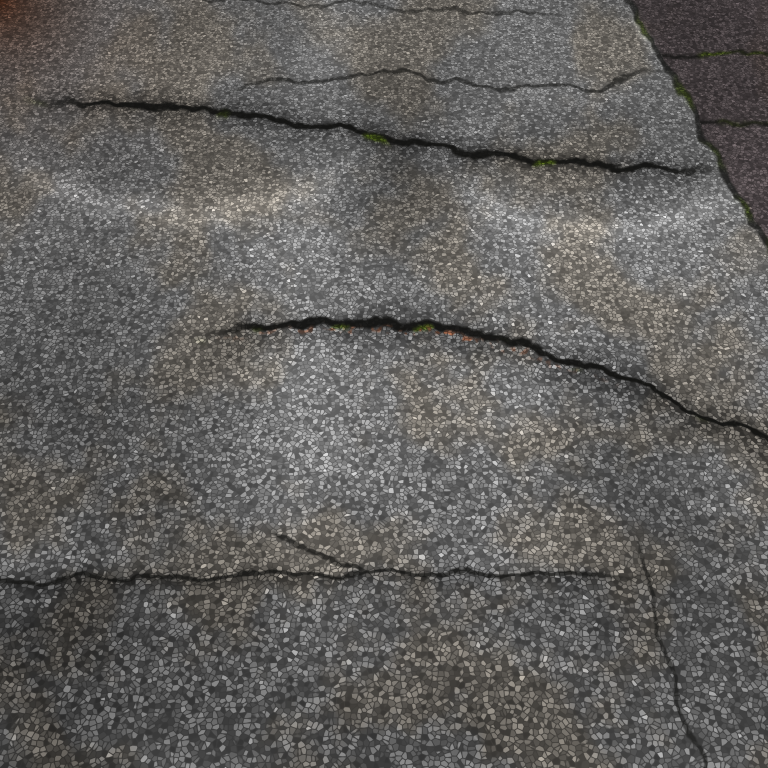
Reproduce this texture procedurally as a Shadertoy shader.

```glsl
// Worn asphalt seen in perspective: cellular gravel shrinks with distance,
// gradient noise stains the surface, and warped curves form cracks, moss
// seams, pale tide marks and a darker slab beyond the far right edge.

#define BASE_TONE 0.425
#define GRAIN_CELLS 135.0
#define GRAIN_CONTRAST 0.62
#define HORIZON 2.2
#define STAIN_AMOUNT 0.10
#define CRACK_WARP 0.016
#define CRACK_COLOR vec3(0.07, 0.07, 0.065)
#define MOSS_COLOR vec3(0.27, 0.34, 0.09)
#define RUST_COLOR vec3(0.50, 0.31, 0.22)
#define SLAB_TINT vec3(0.66, 0.60, 0.61)

const float PI = 3.14159;

vec2 hash2(vec2 p) {
    vec3 q = fract(p.xyx * vec3(0.1031, 0.1030, 0.0973));
    q += dot(q, q.yzx + 33.33);
    return fract((q.xx + q.yz) * q.zy);
}

float cornerSlope(vec2 cell, vec2 corner, vec2 f) {
    return dot(hash2(cell + corner) * 2.0 - 1.0, f - corner);
}

float gradientNoise(vec2 p) {
    vec2 i = floor(p), f = p - i;
    vec2 u = f * f * f * (f * (f * 6.0 - 15.0) + 10.0);
    float low = mix(cornerSlope(i, vec2(0, 0), f), cornerSlope(i, vec2(1, 0), f), u.x);
    float high = mix(cornerSlope(i, vec2(0, 1), f), cornerSlope(i, vec2(1, 1), f), u.x);
    return mix(low, high, u.y);
}

float fbm(vec2 p) {
    float sum = 0.0, amp = 1.0;
    for (int i = 0; i < 4; i++) {
        sum += amp * gradientNoise(p);
        p = p * 2.03 + 17.3;
        amp *= 0.55;
    }
    return sum;
}

// Gravel: random stone tones, dark gaps and a few bright chips
float gravel(vec2 uv) {
    vec2 road = vec2((uv.x - 0.5) * HORIZON, HORIZON * HORIZON) / (HORIZON - uv.y);
    vec2 p = road * GRAIN_CELLS + 300.0;
    vec2 cell = floor(p), id = vec2(0.0);
    float nearest = 9.0, second = 9.0;
    for (int y = -1; y <= 1; y++)
    for (int x = -1; x <= 1; x++) {
        vec2 c = cell + vec2(x, y);
        float d = length(c + hash2(c) - p);
        if (d < nearest) { second = nearest; nearest = d; id = hash2(c + 71.0); }
        else second = min(second, d);
    }
    float stone = id.x - 0.45 + 0.5 * smoothstep(0.93, 1.0, id.y);
    return mix(-0.36, stone, smoothstep(0.0, 0.3, second - nearest));
}

// Curve from a to b: signed offset, position along it, tapered strength
vec3 crackCurve(vec2 p, vec2 a, vec2 b, float bow, float swing) {
    vec2 dir = normalize(b - a), r = p - a;
    float t = dot(r, dir) / length(b - a);
    float off = dot(r, vec2(-dir.y, dir.x)) - bow * sin(PI * t) - swing * sin(2.0 * PI * t);
    float taper = smoothstep(0.0, 0.12, t) * (1.0 - smoothstep(0.88, 1.0, t));
    return vec3(off, t, taper);
}

float line(vec3 curve, float width) {
    return curve.z * (1.0 - smoothstep(width * 0.35, width + 0.001, abs(curve.x)));
}

float bump(float x, float center, float width) {
    float d = (x - center) / width;
    return exp(-d * d);
}

// Pale lower rim of a dried puddle with a darker inside
float tideMark(vec2 p, vec2 center, vec2 radius) {
    vec2 e = (p - center) / radius;
    float r = length(e), lower = smoothstep(-0.1, 0.7, -e.y);
    return 0.10 * lower * bump(r, 1.0, 0.13) - 0.05 * (1.0 - smoothstep(0.6, 1.0, r));
}

void mainImage(out vec4 fragColor, in vec2 fragCoord) {
    vec2 uv = fragCoord / iResolution.xy;
    vec2 warp = vec2(fbm(uv * 14.0), fbm(uv * 14.0 + 40.0));
    vec2 p = uv + CRACK_WARP * warp;
    float patchy = gradientNoise(uv * 19.0 + 5.0);

    // Four gravel samples per pixel keep distant grains smooth
    float grain = 0.0;
    for (int i = 0; i < 4; i++) {
        vec2 shift = vec2(i % 2, i / 2) * 0.5 - 0.25;
        grain += 0.25 * gravel((fragCoord + shift) / iResolution.xy);
    }

    // Broad stains, wheel streaks and tide marks
    float tone = BASE_TONE + STAIN_AMOUNT * fbm(uv * vec2(3.0, 5.0) + 8.0);
    tone += 0.05 * bump(uv.y, 0.68, 0.25) - 0.07 * bump(uv.x, 0.0, 0.22);
    tone -= 0.05 * (1.0 - smoothstep(0.22, 0.27, p.y));
    tone += 0.08 * bump(p.x, 0.43, 0.035) * smoothstep(0.8, 0.95, uv.y);
    tone += 0.07 * bump(p.x, 0.39, 0.06) * bump(uv.y, 0.45, 0.3);
    tone += 0.05 * bump(p.x, 0.68, 0.08) * bump(uv.y, 0.4, 0.25);
    tone -= 0.10 * bump(p.x, 0.52, 0.075) * bump(uv.y, 0.74, 0.11);
    tone += tideMark(p, vec2(0.24, 0.81), vec2(0.21, 0.09));
    tone += tideMark(p, vec2(0.78, 0.79), vec2(0.19, 0.09));

    // Cracks across the road
    vec3 upper = crackCurve(p, vec2(0.02, 0.866), vec2(0.96, 0.78), 0.0, 0.013);
    vec3 middle = crackCurve(p, vec2(0.24, 0.56), vec2(1.08, 0.39), 0.08, 0.008);
    vec3 lower = crackCurve(p, vec2(-0.2, 0.246), vec2(0.87, 0.252), 0.0, 0.0);
    vec3 edge = crackCurve(p, vec2(0.79, 1.045), vec2(1.06, 0.576), 0.0, 0.0);
    float heavy = mix(0.0035, 0.0095, bump(middle.y, 0.27, 0.22));
    float ink = max(line(upper, 0.0045 + 0.004 * patchy), line(middle, heavy));
    ink = max(ink, 0.75 * line(lower, 0.0035));
    ink = max(ink, 0.7 * line(crackCurve(p, vec2(0.35, 0.31), vec2(0.48, 0.248), 0.0, 0.0), 0.003));
    ink = max(ink, 0.6 * line(crackCurve(p, vec2(0.82, 0.31), vec2(0.935, -0.06), 0.0, 0.0), 0.004));
    ink = max(ink, 0.6 * line(crackCurve(p, vec2(0.27, 0.87), vec2(0.88, 0.915), 0.0, 0.02), 0.003));
    ink = max(ink, 0.5 * line(crackCurve(p, vec2(0.2, 1.005), vec2(0.75, 0.978), 0.0, 0.0), 0.002));
    float halo = max(upper.z * bump(upper.x, 0.0, 0.014), middle.z * bump(middle.x, -0.006, 0.024));
    halo = max(halo, 0.7 * lower.z * bump(lower.x, -0.004, 0.012));
    tone -= 0.10 * halo;

    // Surface colour, darker slab and rusty corner
    float contrast = GRAIN_CONTRAST * mix(1.0, 0.7, uv.y) * (1.0 + 0.3 * halo);
    vec3 color = vec3(max(tone * (1.0 + 1.25 * contrast * grain) + 0.12 * contrast * grain, 0.03));
    color *= mix(vec3(1.0), vec3(1.03, 0.99, 0.93), smoothstep(-0.1, 0.3, fbm(uv * 6.0 + 30.0)));
    float slab = smoothstep(0.0, 0.005, edge.x);
    color *= mix(vec3(1.0), SLAB_TINT, slab);
    color = mix(color, color * vec3(0.8, 0.48, 0.33), exp(-14.0 * length(uv - vec2(0.0, 1.0)) + 0.3) * 0.75);
    color += 0.28 * bump(edge.x, -0.002, 0.006) * bump(uv.y, 0.955, 0.022);

    // Slab joints, then crack shadow, moss and debris
    float joints = slab * max(bump(p.y, 0.929, 0.003), bump(p.y, 0.842, 0.003));
    ink = max(ink, max(0.8 * line(edge, 0.005), 0.8 * joints));
    color = mix(color, CRACK_COLOR, clamp(ink, 0.0, 1.0) * 0.92);
    float seam = max(upper.z * bump(upper.x, -0.002, 0.004), middle.z * bump(middle.x, -0.005, 0.004));
    float moss = seam * smoothstep(0.12, 0.3, patchy);
    moss = max(moss, max(joints, bump(edge.x, 0.0, 0.004)) * smoothstep(-0.15, 0.2, patchy) * 0.8);
    color = mix(color, MOSS_COLOR * (1.0 + grain), clamp(moss, 0.0, 1.0) * 0.8);
    float rust = middle.z * bump(middle.x, -0.009, 0.004) * bump(middle.y, 0.33, 0.22);
    color = mix(color, RUST_COLOR * (1.0 + grain), rust * smoothstep(0.0, 0.3, gradientNoise(uv * 110.0)));

    fragColor = vec4(clamp(color, 0.0, 1.0), 1.0);
}
```
